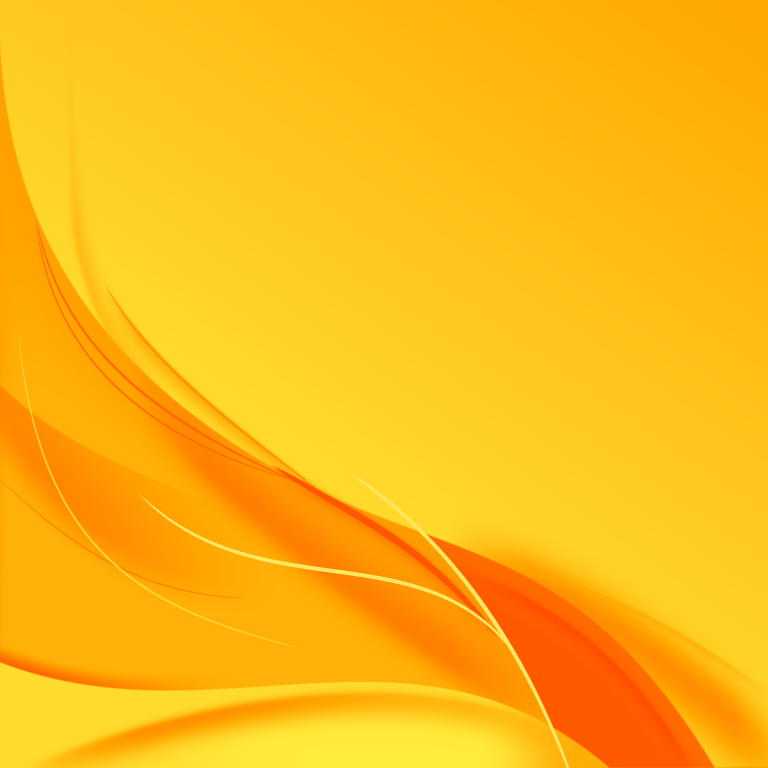
Give the GLSL for this background, as a Shadertoy shader.

```glsl
// Amber backdrop with flowing translucent ribbons sweeping to the lower right.
// Each edge is a cubic Bezier solved for height at x; fills, soft folds and thin
// strokes shade one scalar "tone", which a colour ramp turns into red to yellow.

#define PIXEL (1.0 / iResolution.y)

// Signed distance to a curve that advances in x (positive above), and its parameter.
vec2 curve(vec2 p, vec2 a, vec2 b, vec2 c, vec2 d) {
    float lo = 0.0, hi = 1.0;
    for (int i = 0; i < 18; i++) {
        float m = 0.5 * (lo + hi), n = 1.0 - m;
        float x = n*n*n*a.x + 3.0*n*n*m*b.x + 3.0*n*m*m*c.x + m*m*m*d.x;
        if (x < p.x) lo = m; else hi = m;
    }
    float t = 0.5 * (lo + hi), s = 1.0 - t;
    float y = s*s*s*a.y + 3.0*s*s*t*b.y + 3.0*s*t*t*c.y + t*t*t*d.y;
    vec2 tangent = s*s*(b - a) + 2.0*s*t*(c - b) + t*t*(d - c);
    return vec2((p.y - y) * tangent.x / length(tangent), t);
}

// Antialiased coverage of the side above an edge.
float above(float d) {
    return smoothstep(-PIXEL, PIXEL, d);
}

// Soft glow with separate widths above and below, fading at both ends.
float band(vec2 c, float up, float down) {
    float q = c.x / (c.x > 0.0 ? up : down);
    return exp(-q * q) * min(1.0, 6.0 * c.y * (1.0 - c.y));
}

// Thin line that tapers to its ends.
float stroke(vec2 c, float halfWidth) {
    float taper = sqrt(max(0.0, 4.0 * c.y * (1.0 - c.y)));
    float ink = clamp((halfWidth * taper - abs(c.x)) / PIXEL + 0.5, 0.0, 1.0);
    return ink * smoothstep(0.05, 0.5, taper);
}

vec3 amber(float tone) {
    return vec3(1.0, tone, max(0.0, (tone - 0.65) * 0.85));
}

void mainImage(out vec4 fragColor, in vec2 fragCoord) {
    vec2 p = fragCoord / iResolution.xy;

    // Backdrop: deep amber at the top right, yellow along the diagonal
    float tone = clamp(0.79 - 0.14 * p.x + 0.2 * (1.0 - p.y), 0.66, 0.85);

    // Faint veils above the ribbon
    vec2 veil = curve(p, vec2(0.089, 0.779), vec2(0.098, 0.622), vec2(0.143, 0.544), vec2(0.234, 0.44));
    tone = mix(tone, 0.68, 0.6 * band(veil, 0.018, 0.004));
    vec2 outer = curve(p, vec2(0.137, 0.629), vec2(0.195, 0.525), vec2(0.313, 0.44), vec2(0.423, 0.355));
    tone = mix(tone, 0.64, 0.75 * band(outer, 0.003, 0.014));
    tone = mix(tone, 0.54, 0.8 * stroke(outer, 0.0017));

    // Soft wing on the right
    vec2 wing = curve(p, vec2(0.58, 0.28), vec2(0.77, 0.23), vec2(0.89, 0.12), vec2(1.05, -0.02));
    tone = mix(tone, 0.53, 0.9 * band(wing, 0.034, 0.045));
    vec2 wingEdge = curve(p, vec2(0.6, 0.275), vec2(0.75, 0.255), vec2(0.88, 0.19), vec2(1.01, 0.09));
    tone = mix(tone, 0.65, 0.6 * band(wingEdge, 0.0015, 0.008));

    // Yellow floor with its curled fold
    vec2 curl = curve(p, vec2(0.026, -0.01), vec2(0.26, 0.095), vec2(0.573, 0.134), vec2(0.73, 0.036));
    vec2 base = curve(p, vec2(-0.06, 0.165), vec2(0.25, 0.0), vec2(0.52, 0.235), vec2(0.794, 0.0));
    float ground = mix(0.86, 0.92, smoothstep(0.0, 0.05, -curl.x) * smoothstep(0.1, 0.4, p.x));
    ground = mix(ground, 0.68, smoothstep(0.62, 0.76, p.x));
    ground = mix(ground, 0.57, band(curl, 0.008, 0.024) * (1.0 - 0.5 * smoothstep(0.25, 0.6, p.x)));

    // Main ribbon body: two joined crest curves, darker along the left crest
    float crest = p.x < 0.417
        ? curve(p, vec2(0.0, 0.948), vec2(0.01, 0.688), vec2(0.143, 0.492), vec2(0.417, 0.359)).x
        : curve(p, vec2(0.417, 0.359), vec2(0.62, 0.268), vec2(0.768, 0.271), vec2(0.931, 0.0)).x;
    float body = mix(0.63, 0.69, smoothstep(0.0, 0.09, -crest));

    // Overlapping sheet at the left: crisp top, blurred lower side
    float sheet = curve(p, vec2(0.0, 0.499), vec2(0.11, 0.39), vec2(0.26, 0.362), vec2(0.443, 0.271)).x;
    float hem = curve(p, vec2(0.0, 0.427), vec2(0.09, 0.285), vec2(0.2, 0.225), vec2(0.33, 0.22)).x;
    float shade = above(-sheet) * smoothstep(-0.025, 0.025, hem) * (1.0 - smoothstep(0.08, 0.37, p.x));
    body = mix(body, 0.53, shade * (1.0 - 0.55 * smoothstep(0.02, 0.13, hem)));

    // Long central fold
    vec2 fold = curve(p, vec2(0.17, 0.5), vec2(0.32, 0.32), vec2(0.5, 0.2), vec2(0.72, 0.05));
    body = mix(body, 0.61, smoothstep(-0.02, 0.03, fold.x) * smoothstep(0.0, 0.15, fold.y));
    body = mix(body, 0.48, 0.9 * band(fold, 0.035, 0.022));

    // Red ribbon right of the bright sweep
    vec2 sweep = curve(p, vec2(0.449, 0.388), vec2(0.573, 0.31), vec2(0.69, 0.16), vec2(0.757, -0.05));
    float red = mix(0.42, 0.35, smoothstep(0.0, 0.06, -crest));
    vec2 crease = curve(p, vec2(0.59, 0.26), vec2(0.75, 0.21), vec2(0.85, 0.1), vec2(0.91, -0.02));
    red = mix(red, 0.31, band(crease, 0.003, 0.012));
    body = mix(body, red, above(sweep.x) * smoothstep(0.0, 0.2, sweep.y));

    // Dark rim along the lower left edge, then join the layers
    float rim = (1.0 - smoothstep(0.0, 0.025, base.x)) * (1.0 - smoothstep(0.03, 0.32, p.x));
    body = mix(body, 0.4, rim);
    tone = mix(tone, mix(ground, body, above(base.x)), above(-crest));

    // Dark contour lines
    vec2 lineA = curve(p, vec2(0.046, 0.72), vec2(0.078, 0.544), vec2(0.208, 0.447), vec2(0.417, 0.359));
    vec2 lineB = curve(p, vec2(0.046, 0.72), vec2(0.065, 0.531), vec2(0.195, 0.427), vec2(0.39, 0.372));
    vec2 wedge = curve(p, vec2(0.352, 0.395), vec2(0.469, 0.323), vec2(0.547, 0.297), vec2(0.651, 0.167));
    vec2 lineC = curve(p, vec2(-0.01, 0.385), vec2(0.09, 0.29), vec2(0.18, 0.225), vec2(0.323, 0.221));
    tone = mix(tone, 0.38, 0.85 * max(stroke(lineA, 0.0016), stroke(lineB, 0.0011)));
    tone = mix(tone, 0.34, max(stroke(wedge, 0.005), 0.5 * band(wedge, 0.006, 0.012)));
    tone = mix(tone, 0.46, 0.8 * stroke(lineC, 0.001));

    // Bright hairlines
    vec2 wave = curve(p, vec2(0.176, 0.362), vec2(0.339, 0.193), vec2(0.56, 0.323), vec2(0.684, 0.13));
    vec2 whisker = curve(p, vec2(0.023, 0.583), vec2(0.046, 0.271), vec2(0.195, 0.206), vec2(0.397, 0.154));
    vec3 color = amber(tone);
    color = mix(color, vec3(1.0, 0.85, 0.22), 0.9 * stroke(whisker, 0.0013));
    color = mix(color, vec3(1.0, 0.91, 0.38), max(stroke(wave, 0.0026), stroke(sweep, 0.0027)));
    fragColor = vec4(color, 1.0);
}
```
